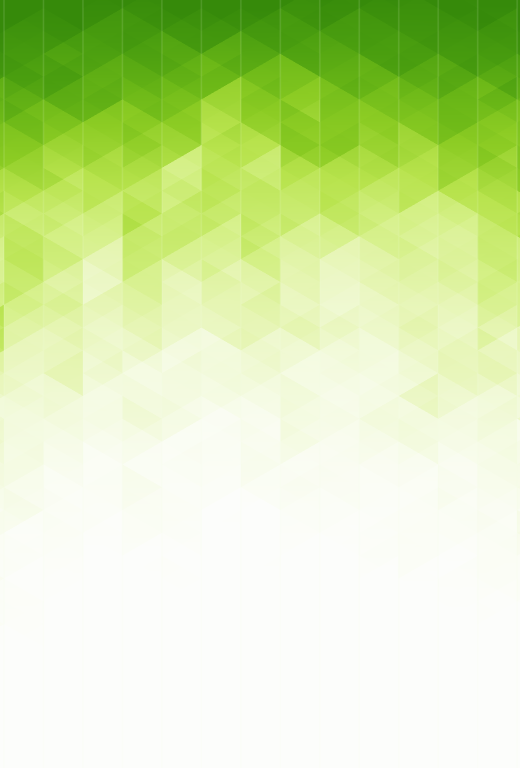
This background is drawn by a Shadertoy shader. Its source:

```glsl
// Triangular mosaic fading from deep green at the top to white at the bottom.
// Overlaid triangle lattices jitter the depth that is looked up in a colour
// ramp; soft accents push some facets lighter or darker.

const vec2 CELL = vec2(0.0514, 0.0594);   // column width, triangle side
const vec2 ANCHOR = vec2(0.0052, 0.1592); // a lattice vertex: x, depth from top

float hash(vec2 p) {
    vec3 q = fract(vec3(p.xyx) * 0.1031);
    q += dot(q, q.yzx + 33.33);
    return fract((q.x + q.y) * q.z);
}

// Position to skewed lattice coordinates, and back.
vec2 toLattice(vec2 p) {
    vec2 g = (p - ANCHOR) / CELL;
    return vec2(g.x, g.y - 0.5 * g.x);
}

vec2 fromLattice(vec2 g) {
    return ANCHOR + CELL * vec2(g.x, g.y + 0.5 * g.x);
}

// Centroid of the triangle that holds a lattice point.
vec2 triangleCentre(vec2 g) {
    vec2 f = fract(g);
    return floor(g) + (f.x + f.y > 1.0 ? 2.0 : 1.0) / 3.0;
}

// Random value in -1..1, constant over each triangle of a scaled lattice.
float facetNoise(vec2 g, float scale, vec2 shift, float seed) {
    vec2 centre = triangleCentre((g + shift) / scale);
    return 2.0 * hash(floor(centre * 3.0 + 0.5) + seed) - 1.0;
}

// Colour by depth: rgb and the depth of each stop.
vec3 ramp(float depth) {
    const vec4 stops[10] = vec4[10](
        vec4(0.21, 0.54, 0.04, 0.00), vec4(0.29, 0.62, 0.06, 0.06),
        vec4(0.42, 0.72, 0.09, 0.11), vec4(0.55, 0.80, 0.14, 0.16),
        vec4(0.72, 0.89, 0.30, 0.22), vec4(0.83, 0.94, 0.52, 0.30),
        vec4(0.90, 0.96, 0.70, 0.38), vec4(0.95, 0.98, 0.86, 0.48),
        vec4(0.98, 0.99, 0.95, 0.59), vec4(0.99, 0.992, 0.985, 0.72));
    vec3 colour = stops[0].rgb;
    for (int i = 1; i < 10; i++) {
        float k = (depth - stops[i - 1].w) / (stops[i].w - stops[i - 1].w);
        colour = mix(colour, stops[i].rgb, clamp(k, 0.0, 1.0));
    }
    return colour;
}

// Local depth changes: x, depth and strength of each accent.
float accents(vec2 p) {
    const vec3 spots[14] = vec3[14](
        vec3(0.286, 0.145, 0.09), vec3(0.236, 0.232, 0.12),
        vec3(0.340, 0.210, 0.06), vec3(0.390, 0.120, 0.04),
        vec3(0.340, 0.310, -0.08), vec3(0.130, 0.365, 0.08),
        vec3(0.440, 0.350, 0.07), vec3(0.595, 0.300, 0.06),
        vec3(0.645, 0.310, -0.04), vec3(0.540, 0.500, -0.07),
        vec3(0.185, 0.400, -0.06), vec3(0.080, 0.490, -0.06),
        vec3(-0.020, 0.440, -0.16), vec3(0.080, 0.860, -0.12));
    float sum = 0.0;
    for (int i = 0; i < 14; i++) {
        vec2 d = (p - spots[i].xy) / 0.032;
        sum += spots[i].z * exp(-dot(d, d));
    }
    return sum;
}

vec3 mosaic(vec2 p) {
    vec2 g = toLattice(p);
    vec2 centre = fromLattice(triangleCentre(g));

    // Facet depth, with the sides held greener than the middle.
    float side = (centre.x - 0.36) / 0.34;
    float depth = mix(centre.y, p.y, 0.4);
    depth -= side * side * (0.02 + 0.10 * centre.y);

    // Single facets, half-step slices and larger overlapping triangles.
    float jitter = 0.40 * facetNoise(g, 1.0, vec2(0.0), 17.0)
                 + 0.35 * facetNoise(g, 1.0, vec2(0.0, 0.5), 53.0)
                 + 0.45 * facetNoise(g, 2.0, vec2(1.0, 0.0), 91.0)
                 + 0.30 * facetNoise(g, 3.0, vec2(0.0, 1.0), 131.0);
    depth += jitter * mix(0.022, 0.065, smoothstep(0.05, 0.45, p.y));
    vec3 colour = ramp(depth + accents(centre));

    // Faint pale seams along the columns.
    float seam = abs(fract(g.x + 0.5) - 0.5) * CELL.x;
    return mix(colour, vec3(0.94, 0.99, 0.88),
               0.13 * (1.0 - smoothstep(0.0004, 0.0016, seam)));
}

void mainImage(out vec4 fragColor, in vec2 fragCoord) {
    // Average four samples to smooth the facet edges.
    vec3 colour = vec3(0.0);
    for (int i = 0; i < 4; i++) {
        vec2 offset = vec2(i % 2, i / 2) * 0.5 - 0.25;
        vec2 p = (fragCoord + offset) / iResolution.y;
        colour += mosaic(vec2(p.x, 1.0 - p.y));
    }
    fragColor = vec4(colour / 4.0, 1.0);
}
```
